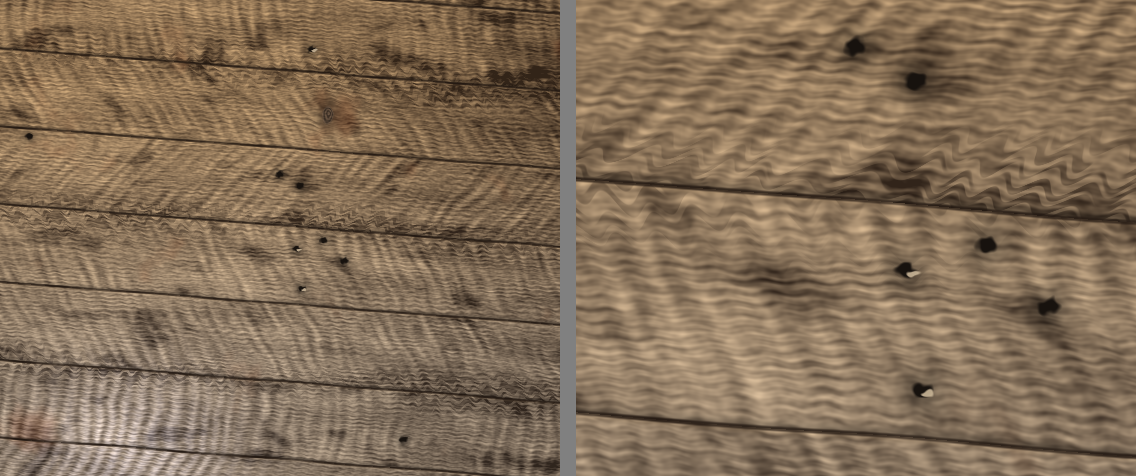
Left, the full canvas; right, a detail of the centre.
Reproduce this texture procedurally as a Shadertoy shader.

```glsl
vec2 gradientAt(vec2 cell) {
    vec3 h = fract(cell.xyx * vec3(0.1031, 0.1030, 0.0973));
    h += dot(h, h.yzx + 33.33);
    float angle = 6.2832 * fract((h.x + h.y) * h.z);
    return vec2(cos(angle), sin(angle));
}

float gradientNoise(vec2 p) {
    vec2 i = floor(p), f = p - i;
    vec2 u = f * f * f * (f * (f * 6.0 - 15.0) + 10.0);
    vec2 e = vec2(0.0, 1.0);
    float low = mix(dot(gradientAt(i), f), dot(gradientAt(i + e.yx), f - e.yx), u.x);
    float high = mix(dot(gradientAt(i + e), f - e), dot(gradientAt(i + 1.0), f - 1.0), u.x);
    return 1.4 * mix(low, high, u.y);
}

float fbm(vec2 p) {
    float sum = 0.0, amp = 0.6;
    for (int i = 0; i < 4; i++) {
        sum += amp * gradientNoise(p);
        p = mat2(1.6, 1.2, -1.2, 1.6) * p + 7.3;
        amp *= 0.5;
    }
    return sum;
}

void mainImage(out vec4 fragColor, in vec2 fragCoord) {
    vec2 p = fragCoord / iResolution.y;
    float px = 1.0 / iResolution.y;
    const float boardHeight = 0.1635;

    // Tilted boards, each with its own saw angle
    float rise = p.y + 0.077 * p.x + 0.002 * gradientNoise(vec2(p.x * 6.0, p.y * 2.0));
    float b = (rise - 0.081) / boardHeight;
    float id = floor(b), f = b - id;
    float slants[8] = float[8](0.6, 0.12, -0.5, -0.45, 0.9, -0.65, -0.15, 0.1);
    float slant = slants[clamp(int(id) + 1, 0, 7)];
    vec2 w = vec2(p.x + id * 3.7, f * boardHeight);

    // Saw marks: irregular slanted strokes in worn patches
    float s = w.x - slant * w.y + 0.012 * gradientNoise(w * vec2(9.0, 14.0));
    float ridge = sin(s * 200.0 + 2.5 * gradientNoise(vec2(s * 9.0, id)));
    float strokes = gradientNoise(vec2(s * 75.0, w.y * 14.0 + id * 5.0));
    float patches = fbm(w * vec2(4.0, 11.0) + id * 2.3);
    float saw = (0.5 * ridge + 1.1 * strokes) * smoothstep(-0.5, 0.4, patches + 0.1);

    // Grain lines, rippled by the saw and bent around the knot
    vec2 k = p - vec2(0.689, 0.759);
    float nearKnot = exp(-dot(k, k) * 450.0);
    float row = w.y - 0.6 * k.y * nearKnot + 0.0011 * ridge
        + 0.011 * gradientNoise(vec2(w.x * 2.5, w.y * 12.0 + id));
    float grain = sin(row * 690.0 + 1.6 * gradientNoise(vec2(w.x * 14.0, row * 40.0)));
    grain *= 0.6 + 0.7 * gradientNoise(w * vec2(11.0, 25.0));
    float fibre = gradientNoise(vec2(w.x * 55.0, row * 330.0));
    float grit = gradientNoise(p * vec2(160.0, 230.0));

    // Dark scalloped stain along one edge of each board
    float edge = mod(id, 2.0) > 0.5 ? f : 1.0 - f;
    float stain = smoothstep(0.38, 0.02, edge + 0.3 * patches);
    stain *= 0.65 + 0.5 * gradientNoise(vec2(w.x * 2.0, id * 4.7));
    float flakes = gradientNoise(vec2(w.x * 24.0, row * 125.0 + 0.5 * ridge));
    float scallop = smoothstep(-0.1, 0.12, flakes);

    float tone = 0.57 + 0.14 * grain + 0.18 * fibre + 0.08 * grit + 0.17 * saw;
    tone += 0.22 * fbm(w * vec2(3.0, 18.0) + 4.0 + id);
    tone += 0.07 * gradientNoise(vec2(id * 3.31, 0.4));
    tone -= stain * mix(0.38, 0.06, scallop);

    // Soot smudges stretched along the saw marks
    float soot = fbm(vec2(s * 8.0, w.y * 15.0 + id * 3.0));
    tone -= 0.33 * smoothstep(0.12, 0.5, soot);

    // Room light: dim right side and top corner
    tone -= 0.13 * smoothstep(0.6, 1.2, p.x) + 0.22 * exp(-8.0 * length(p - vec2(1.18, 0.86)));
    tone += 0.07 * exp(-5.0 * dot(p - vec2(0.4, 0.5), p - vec2(0.4, 0.5)));

    vec3 wood = mix(vec3(0.19, 0.145, 0.11), vec3(0.81, 0.71, 0.58), clamp(tone, 0.0, 1.15));
    wood *= mix(vec3(0.98, 1.0, 1.05), vec3(1.04, 0.97, 0.86), smoothstep(0.1, 0.9, p.y));
    wood = mix(wood, vec3(0.52, 0.29, 0.17), 0.3 * smoothstep(0.3, 0.6, fbm(p * 5.0 + 20.0)));

    // Knot with growth rings
    float knot = length(k * vec2(1.2, 0.75) + 0.003 * gradientNoise(p * 60.0));
    vec3 knotColor = vec3(0.31, 0.25, 0.20) * (1.0 + 0.25 * sin(knot * 1100.0) + 0.3 * grit);
    wood *= 1.0 - 0.4 * exp(-knot * knot * 1200.0);
    wood = mix(wood, knotColor, 0.85 * smoothstep(0.016, 0.011, knot));

    // Nail holes with dark halos, some with a chipped pale rim
    vec2 nails[9] = vec2[9](vec2(0.655, 0.896), vec2(0.588, 0.634), vec2(0.630, 0.610),
        vec2(0.623, 0.477), vec2(0.680, 0.495), vec2(0.723, 0.452),
        vec2(0.634, 0.393), vec2(0.847, 0.076), vec2(0.061, 0.713));
    for (int i = 0; i < 9; i++) {
        vec2 d = p - nails[i] + 0.003 * gradientNoise(p * 130.0 + float(i));
        float hole = length(d * vec2(0.75, 1.1));
        wood *= 1.0 - 0.35 * exp(-dot(d, d) * 5000.0);
        wood = mix(wood, vec3(0.09, 0.07, 0.055), smoothstep(0.0065 + px, 0.004, hole));
        float chip = length((d - vec2(0.005, -0.002)) * vec2(0.8, 1.3));
        float chipped = i % 3 == 0 ? 0.9 : 0.0;
        wood = mix(wood, vec3(0.80, 0.72, 0.60), chipped * smoothstep(0.0035 + px, 0.002, chip));
    }

    // Pale sheen across the lower left boards
    vec2 g = (p - vec2(0.27, 0.04)) / vec2(0.22, 0.17);
    float sheen = exp(-dot(g, g)) * (0.65 + 0.35 * ridge + 0.4 * fibre);
    wood += vec3(0.19, 0.20, 0.25) * max(sheen, 0.0);

    // Seams: dark gap over a lit lip
    float above = f * boardHeight, below = (1.0 - f) * boardHeight;
    float wear = 0.75 + 0.35 * gradientNoise(vec2(p.x * 12.0, floor(b + 0.5) * 5.0));
    wood += vec3(0.10, 0.085, 0.06) * wear * smoothstep(0.005 + px, 0.002, below);
    wood *= 1.0 - 0.3 * smoothstep(0.009, 0.0, above);
    float gap = smoothstep(0.0018 + px, 0.0006, min(above, below));
    wood = mix(wood, vec3(0.13, 0.09, 0.065), gap * wear);

    fragColor = vec4(clamp(wood, 0.0, 1.0), 1.0);
}
```
